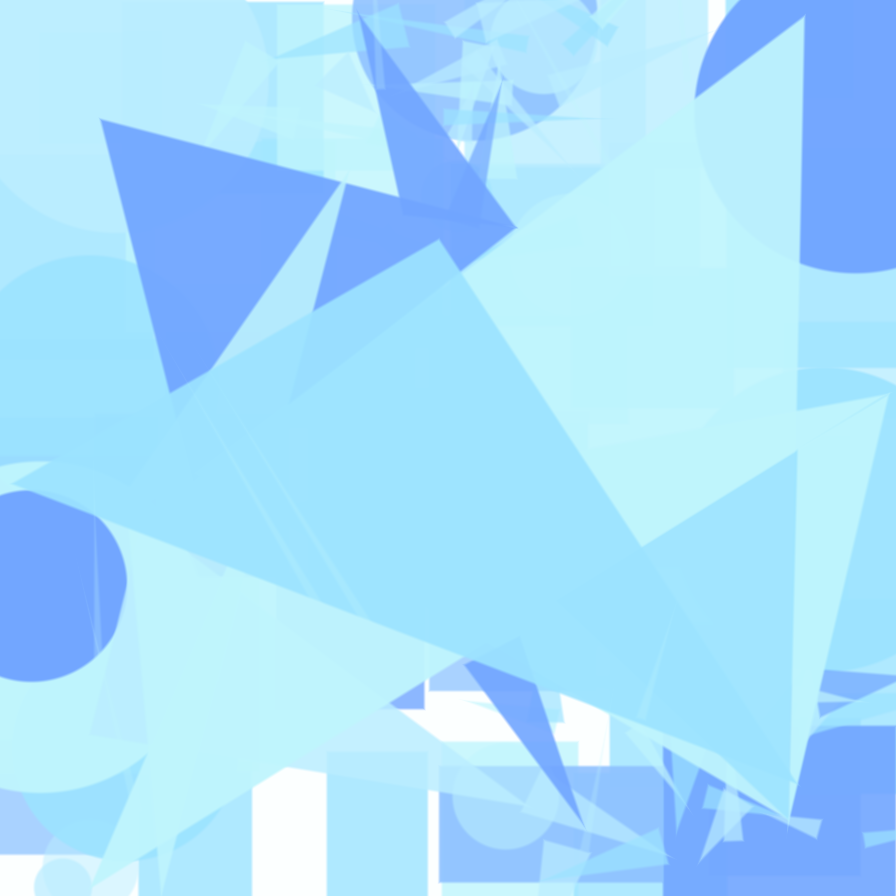
Write a WebGL 1 fragment shader that draws this background.

```glsl
precision highp float;
// A collage of translucent rectangles, discs and shards in icy blues on white.
// Hashed loops scatter the small pieces; a few large discs and triangles are
// then laid over them as the main composition, each blended by signed distance.

uniform vec2 u_resolution;

const vec3 WHITE = vec3(0.99, 1.0, 1.0);
const vec3 PALE  = vec3(0.75, 0.96, 0.99);
const vec3 MIST  = vec3(0.73, 0.93, 1.0);
const vec3 SKY   = vec3(0.61, 0.89, 1.0);
const vec3 AZURE = vec3(0.58, 0.78, 1.0);
const vec3 BLUE  = vec3(0.44, 0.645, 1.0);
const float SOFTNESS = 0.0022;    // half width of a smoothed edge
const float SCATTER_ALPHA = 0.8;
const float GRID = 6.0;           // rectangles per side
const int RECT_COUNT = 36;
const int DISC_COUNT = 10;
const int SHARD_COUNT = 44;
const int SLIVER_COUNT = 9;

vec3 hash3(float n) {
  vec3 p = fract(n * vec3(0.1031, 0.1030, 0.0973));
  p += dot(p, p.yzx + 33.33);
  return fract((p.xxy + p.yzz) * p.zyx);
}

vec3 palette(float h) {
  if (h < 0.40) return SKY;
  if (h < 0.64) return PALE;
  if (h < 0.82) return MIST;
  if (h < 0.90) return AZURE;
  return BLUE;
}

// Signed distances, negative inside
float rectDist(vec2 p, vec2 center, vec2 halfSize) {
  vec2 d = abs(p - center) - halfSize;
  return max(d.x, d.y);
}

float discDist(vec2 p, vec2 center, float radius) {
  return length(p - center) - radius;
}

float cross2(vec2 a, vec2 b) { return a.x * b.y - a.y * b.x; }

float edgeDist(vec2 p, vec2 a, vec2 b) {
  return cross2(b - a, p - a) / length(b - a);
}

float triDist(vec2 p, vec2 a, vec2 b, vec2 c) {
  float winding = sign(cross2(b - a, c - a));
  vec3 e = winding * vec3(edgeDist(p, a, b), edgeDist(p, b, c), edgeDist(p, c, a));
  return -min(e.x, min(e.y, e.z));
}

float shardDist(vec2 p, vec2 base, float angle, float len, float width) {
  vec2 dir = vec2(cos(angle), sin(angle));
  vec2 side = vec2(-dir.y, dir.x) * width;
  return triDist(p, base + dir * len, base + side, base - side);
}

void paint(inout vec3 color, vec3 ink, float dist, float alpha) {
  color = mix(color, ink, alpha * (1.0 - smoothstep(-SOFTNESS, SOFTNESS, dist)));
}

void main() {
  vec2 p = gl_FragCoord.xy / u_resolution;
  vec3 color = WHITE;

  // Jittered rectangles leave small gaps of white
  for (int i = 0; i < RECT_COUNT; i++) {
    float n = float(i);
    vec3 h = hash3(n + 3.0);
    vec3 k = hash3(n + 171.0);
    vec2 cell = vec2(mod(n, GRID), floor(n / GRID));
    vec2 center = (cell + 0.25 + 0.5 * h.xy) / GRID;
    paint(color, palette(h.z), rectDist(p, center, 0.05 + 0.075 * k.xy), SCATTER_ALPHA);
  }
  paint(color, mix(AZURE, BLUE, 0.2), rectDist(p, vec2(0.615, 0.08), vec2(0.125, 0.065)), 0.9);
  paint(color, BLUE, rectDist(p, vec2(0.87, 0.09), vec2(0.13, 0.1)), 0.9);

  // Discs, small then large
  for (int i = 0; i < DISC_COUNT; i++) {
    vec3 h = hash3(float(i) + 311.0);
    paint(color, palette(fract(h.z * 7.0)), discDist(p, h.xy, 0.03 + 0.06 * h.z), 0.5);
  }
  paint(color, MIST, discDist(p, vec2(0.13, 0.91), 0.17), 0.95);
  paint(color, mix(AZURE, BLUE, 0.15), discDist(p, vec2(0.53, 0.98), 0.137), 0.9);
  paint(color, MIST, discDist(p, vec2(0.607, 0.955), 0.06), 0.8);
  paint(color, BLUE, discDist(p, vec2(0.955, 0.875), 0.18), 0.97);
  paint(color, SKY, discDist(p, vec2(0.1, 0.57), 0.145), 0.85);
  paint(color, SKY, discDist(p, vec2(0.92, 0.42), 0.17), 0.95);
  paint(color, SKY, discDist(p, vec2(0.14, 0.165), 0.126), 0.9);
  paint(color, PALE, discDist(p, vec2(0.045, 0.3), 0.185), 0.95);
  paint(color, BLUE, discDist(p, vec2(0.035, 0.346), 0.107), 0.98);

  // Shards gather along a falling diagonal, thick at both ends
  for (int i = 0; i < SHARD_COUNT; i++) {
    vec3 h = hash3(float(i) + 521.0);
    vec3 k = hash3(float(i) + 733.0);
    vec2 cluster = mix(vec2(0.48, 0.86), vec2(0.8, 0.17), step(0.5, k.x));
    vec2 base = cluster + (h.xy - 0.5) * vec2(0.42, 0.24);
    float dist = shardDist(p, base, 6.2832 * h.z, 0.06 + 0.14 * k.y, 0.008 + 0.02 * k.z);
    paint(color, palette(fract(k.z * 5.0)), dist, 0.7);
  }

  // Main triangles, back to front
  paint(color, MIST, triDist(p, vec2(0.16, 0.42), vec2(0.1, 0.18), vec2(0.59, 0.1)), 0.85);
  paint(color, BLUE, triDist(p, vec2(0.4, 0.985), vec2(0.576, 0.746), vec2(0.45, 0.76)), 0.9);
  paint(color, BLUE, triDist(p, vec2(0.112, 0.867), vec2(0.576, 0.746), vec2(0.215, 0.46)), 0.93);
  paint(color, PALE, triDist(p, vec2(0.39, 0.81), vec2(0.14, 0.45), vec2(0.18, 0.0)), 0.85);
  paint(color, PALE, triDist(p, vec2(0.898, 0.982), vec2(0.22, 0.472), vec2(0.88, 0.085)), 0.93);
  paint(color, SKY, triDist(p, vec2(0.99, 0.56), vec2(0.88, 0.085), vec2(0.62, 0.33)), 0.85);
  paint(color, PALE, triDist(p, vec2(0.99, 0.56), vec2(0.1, 0.008), vec2(0.28, 0.43)), 0.95);
  paint(color, PALE, triDist(p, vec2(0.992, 0.56), vec2(0.88, 0.082), vec2(0.89, 0.5)), 0.95);
  paint(color, BLUE, triDist(p, vec2(0.518, 0.258), vec2(0.651, 0.08), vec2(0.58, 0.29)), 0.9);
  paint(color, SKY, triDist(p, vec2(0.49, 0.733), vec2(0.013, 0.46), vec2(0.89, 0.125)), 0.92);

  // Faint slivers on top
  for (int i = 0; i < SLIVER_COUNT; i++) {
    vec3 h = hash3(float(i) + 907.0);
    paint(color, PALE, shardDist(p, h.xy, 1.2 + h.z, 0.1 + 0.2 * h.z, 0.005), 0.25);
  }

  gl_FragColor = vec4(color, 1.0);
}
```
